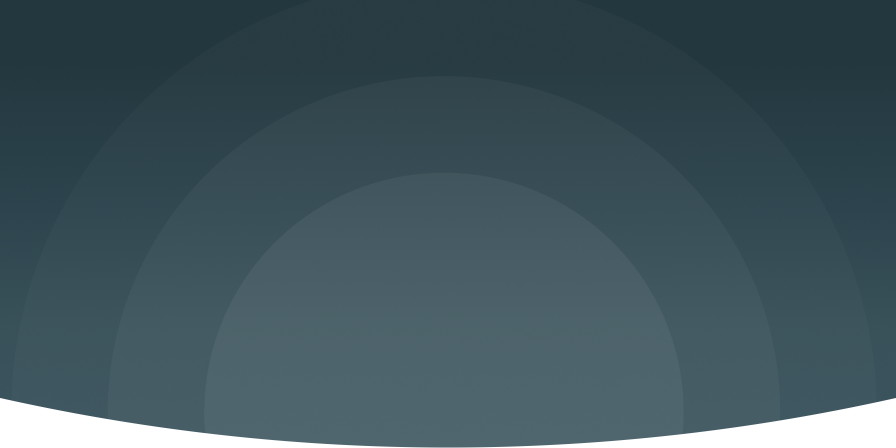
A WebGL 1 fragment shader for this background:

```glsl
precision highp float;

uniform vec2 u_resolution;

// Lengths are in canvas heights; x = 0 is the middle, y = 0 the bottom
const vec3 SKY_TOP = vec3(0.138, 0.216, 0.244);
const vec3 SKY_MIDDLE = vec3(0.176, 0.266, 0.304);
const vec3 SKY_LOW = vec3(0.222, 0.316, 0.348);
const vec3 SKY_BOTTOM = vec3(0.234, 0.330, 0.370);
const vec3 GROUND_COLOR = vec3(1.0);

const float TOP_STOP = 0.86;
const float MIDDLE_STOP = 0.54;
const float LOW_STOP = 0.27;

const int DISC_COUNT = 3;
const vec2 DISC_CENTER = vec2(-0.009, 0.0795);
const float OUTER_RADIUS = 0.966;
const float RADIUS_STEP = 0.2155;
const float OUTER_OPACITY = 0.022;
const float OPACITY_STEP = 0.014;

const float CURVE_BOTTOM = 0.001;
const float CURVE_RADIUS = 4.572;

const float GRAIN = 0.003;

// Hash without sine, returning 0 to 1
float hash(vec2 p) {
  vec3 q = fract(vec3(p.xyx) * 0.1031);
  q += dot(q, q.yzx + 33.33);
  return fract((q.x + q.y) * q.z);
}

// Smooth coverage of a circle's inside
float circleMask(vec2 p, vec2 center, float radius, float pixel) {
  float d = length(p - center) - radius;
  return clamp(0.5 - d / pixel, 0.0, 1.0);
}

// Vertical gradient with four stops
vec3 skyColor(float y) {
  vec3 color = mix(SKY_BOTTOM, SKY_LOW, clamp(y / LOW_STOP, 0.0, 1.0));
  float toMiddle = (y - LOW_STOP) / (MIDDLE_STOP - LOW_STOP);
  color = mix(color, SKY_MIDDLE, clamp(toMiddle, 0.0, 1.0));
  float toTop = (y - MIDDLE_STOP) / (TOP_STOP - MIDDLE_STOP);
  return mix(color, SKY_TOP, clamp(toTop, 0.0, 1.0));
}

void main() {
  float pixel = 1.0 / u_resolution.y;
  vec2 p = (gl_FragCoord.xy - vec2(0.5 * u_resolution.x, 0.0)) * pixel;

  vec3 color = skyColor(p.y);

  // Concentric translucent discs, brighter toward the middle
  for (int i = 0; i < DISC_COUNT; i++) {
    float n = float(i);
    float radius = OUTER_RADIUS - n * RADIUS_STEP;
    float opacity = OUTER_OPACITY + n * OPACITY_STEP;
    color = mix(color, vec3(1.0), opacity * circleMask(p, DISC_CENTER, radius, pixel));
  }

  // Slight grain against banding
  color += GRAIN * (hash(gl_FragCoord.xy) - 0.5);

  // Curved lower edge over the white ground
  vec2 curveCenter = vec2(0.0, CURVE_BOTTOM + CURVE_RADIUS);
  float sky = circleMask(p, curveCenter, CURVE_RADIUS, pixel);
  gl_FragColor = vec4(mix(GROUND_COLOR, color, sky), 1.0);
}
```
